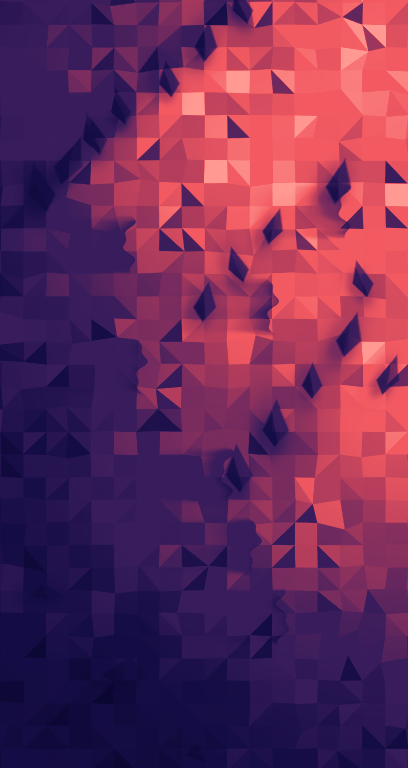
Write a Shadertoy shader that draws this background.

```glsl
const float COLUMNS = 18.04;
const vec2 GRID_OFFSET = vec2(0.04, 0.10);
const float FACET_CONTRAST = 0.33;
const float SPLIT_CHANCE = 0.40;
const float SHADOW_CHANCE = 0.25;
const vec2 LIGHT_CENTRE = vec2(1.0, 0.46);
const vec2 LIGHT_SQUEEZE = vec2(1.1, 0.70);
const vec2 KITE_SIZE = vec2(0.030, 0.050);
const vec2 FOLD_SIZE = vec2(0.055, 0.030);
const vec2 DRAPE_SIZE = vec2(0.07, 0.075);

const vec3 NIGHT = vec3(0.04, 0.025, 0.19);
const vec3 INDIGO = vec3(0.08, 0.05, 0.27);
const vec3 VIOLET = vec3(0.22, 0.11, 0.36);
const vec3 PLUM = vec3(0.47, 0.17, 0.37);
const vec3 ROSE = vec3(0.71, 0.24, 0.36);
const vec3 CORAL = vec3(0.95, 0.35, 0.38);
const vec3 BLUSH = vec3(1.00, 0.60, 0.57);

float hash(vec2 p) {
    return fract(sin(dot(p, vec2(127.1, 311.7))) * 43758.55);
}

float glow(vec2 p, vec2 centre, float radius) {
    vec2 d = (p - centre) / radius;
    return exp(-dot(d, d));
}

// Broad light over the relief; p is in canvas widths, y down
float lightField(vec2 p) {
    float spread = length((p - LIGHT_CENTRE) * LIGHT_SQUEEZE);
    float tone = 0.17 + 0.71 * (1.0 - smoothstep(0.15, 1.2, spread));
    float across = p.x + p.y - 0.61;
    float ridge = smoothstep(-0.05, 0.04, across);
    tone += 0.22 * ridge * glow(p, vec2(0.47, 0.35), 0.28);
    tone *= mix(0.75, 1.0, ridge);
    tone *= 1.0 - 0.2 * exp(-pow((across + 0.04) / 0.05, 2.0));
    tone += 0.15 * glow(p, vec2(0.12, 0.12), 0.42);
    tone += 0.12 * glow(p, vec2(0.95, 0.06), 0.2);
    tone += 0.14 * glow(p, vec2(0.97, 1.05), 0.15);
    tone -= 0.20 * glow(p, vec2(0.70, 1.0), 0.13);
    tone -= 0.08 * smoothstep(1.35, 1.8, p.y);
    return tone - 0.04 * glow(p, vec2(0.0, 1.65), 0.4);
}

vec3 palette(float t) {
    vec3 c = mix(NIGHT, INDIGO, smoothstep(0.0, 0.09, t));
    c = mix(c, VIOLET, smoothstep(0.11, 0.28, t));
    c = mix(c, PLUM, smoothstep(0.34, 0.5, t));
    c = mix(c, ROSE, smoothstep(0.5, 0.68, t));
    c = mix(c, CORAL, smoothstep(0.68, 0.88, t));
    return mix(c, BLUSH, smoothstep(0.92, 1.14, t));
}

// Grid corner, mostly near its place with a few strong shifts
vec2 corner(vec2 id) {
    float reach = mix(0.04, 0.85, pow(hash(id + 41.3), 7.0));
    return id + (vec2(hash(id), hash(id + 17.7)) - 0.5) * reach;
}

float edgeDistance(vec2 p, vec2 a, vec2 b) {
    vec2 e = b - a, d = p - a;
    return (e.x * d.y - e.y * d.x) / max(length(e), 0.001);
}

float triangle(vec2 p, vec2 a, vec2 b, vec2 c) {
    float d = min(edgeDistance(p, a, b), min(edgeDistance(p, b, c), edgeDistance(p, c, a)));
    return clamp(d * iResolution.x / COLUMNS + 0.5, 0.0, 1.0);
}

// Tone of one facet, where side is +1 toward the light and -1 away
float facetTone(vec2 id, vec2 p, float side, float isSplit) {
    float tone = mix(lightField((id + 0.5 + GRID_OFFSET) / COLUMNS), lightField(p), 0.25);
    float shade = hash(id + 5.9);
    float variation = shade - 0.53 + 0.4 * step(0.93, shade) + side * isSplit * 0.2;
    tone += variation * FACET_CONTRAST * (0.12 + 0.95 * tone);
    float shaded = isSplit * step(side, 0.0) * step(hash(id + 63.1), SHADOW_CHANCE);
    return tone * mix(1.0, 0.5, shaded);
}

// Mosaic of jittered quads, some cut into two triangles
float facets(vec2 p) {
    vec2 g = p * COLUMNS - GRID_OFFSET;
    float total = lightField(p) * 0.01, weight = 0.01;
    for (int j = -1; j <= 1; j++)
    for (int i = -1; i <= 1; i++) {
        vec2 id = floor(g) + vec2(i, j);
        vec2 a = corner(id), b = corner(id + vec2(1, 0));
        vec2 c = corner(id + 1.0), d = corner(id + vec2(0, 1));
        float isSplit = step(hash(id + 29.4), SPLIT_CHANCE), side = 1.0;
        if (hash(id + 8.2) < 0.5) {
            vec2 start = a;
            a = b; b = c; c = d; d = start;
            side = -1.0;
        }
        float first = triangle(g, a, b, c), second = triangle(g, a, c, d);
        total += first * facetTone(id, p, side, isSplit) + second * facetTone(id, p, -side, isSplit);
        weight += first + second;
    }
    return total / weight;
}

// Row of kite shaped hollows with a crisp rim and a soft cast shadow
float hollows(float tone, vec2 p, vec2 from, vec2 to, float count, vec2 size) {
    float pixel = 1.0 / iResolution.x;
    for (float i = 0.5; i < count; i++) {
        vec2 d = p - mix(from, to, i / count), seed = from * 9.0 + i;
        d.x += d.y * (hash(seed) - 0.5) * 0.9;
        vec2 k = d / (size * mix(0.65, 1.15, hash(seed + 1.9)));
        k.y *= k.y < 0.0 ? 0.75 : 1.3;
        float inside = smoothstep(-pixel, pixel, (1.0 - abs(k.x) - abs(k.y)) * size.x * 0.6);
        float lee = smoothstep(-pixel, pixel, d.x - 0.2 * d.y);
        tone *= 1.0 - 0.3 * glow(k, vec2(-0.5, 0.4), 1.2);
        tone = mix(tone, tone * mix(0.3, 0.5, lee) + 0.02, inside);
    }
    return tone;
}

// Row of ragged upright rims, each shading the ground to its left
float drapes(float tone, vec2 p, vec2 from, vec2 to, float count) {
    for (float i = 0.5; i < count; i++) {
        vec2 d = p - mix(from, to, i / count);
        d.x += 0.012 * sin(d.y * 60.0 + i * 4.0) + 0.006 * sin(d.y * 140.0);
        float rim = smoothstep(0.002, -0.002, d.x) * exp(min(d.x, 0.0) / DRAPE_SIZE.x);
        float span = 1.0 - smoothstep(0.7, 1.0, abs(d.y) / DRAPE_SIZE.y);
        tone *= 1.0 - 0.45 * rim * span;
    }
    return tone;
}

void mainImage(out vec4 fragColor, in vec2 fragCoord) {
    vec2 p = vec2(fragCoord.x, iResolution.y - fragCoord.y) / iResolution.x;
    float tone = facets(p);
    tone = drapes(tone, p, vec2(0.93, 0.40), vec2(0.58, 0.87), 2.0);
    tone = drapes(tone, p, vec2(0.52, 1.08), vec2(0.73, 1.60), 3.0);
    tone = drapes(tone, p, vec2(0.30, 0.45), vec2(0.36, 1.05), 2.0);

    // Hollows on the ridge and the lit slope, folds at the foot
    tone = hollows(tone, p, vec2(0.64, -0.02), vec2(0.37, 0.25), 3.0, KITE_SIZE);
    tone = hollows(tone, p, vec2(0.33, 0.24), vec2(0.07, 0.51), 4.0, KITE_SIZE);
    tone = hollows(tone, p, vec2(0.71, 0.52), vec2(0.46, 0.80), 3.0, KITE_SIZE);
    tone = hollows(tone, p, vec2(0.90, 0.78), vec2(0.54, 1.22), 4.0, KITE_SIZE);
    tone = hollows(tone, p, vec2(0.80, 0.34), vec2(0.98, 1.05), 3.0, KITE_SIZE);
    tone = hollows(tone, p, vec2(0.02, 1.36), vec2(0.59, 1.95), 3.0, FOLD_SIZE);
    fragColor = vec4(palette(tone), 1.0);
}
```
